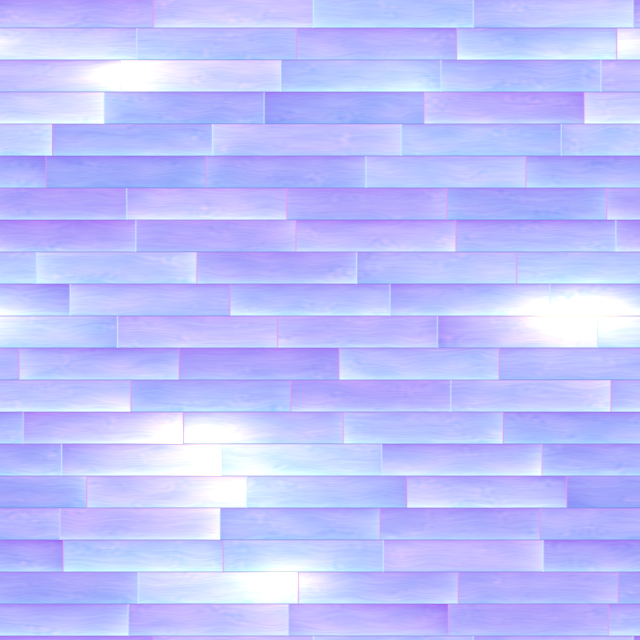
Write a Shadertoy shader that draws this texture map.

```glsl
vec2 hash2(vec2 p) {
    vec3 q = fract(p.xyx * vec3(0.1031, 0.1030, 0.0973));
    q += dot(q, q.yzx + 33.33);
    return fract((q.xx + q.yz) * q.zy);
}

float gradientNoise(vec2 p) {
    vec2 i = floor(p), f = p - i;
    vec2 s = f * f * f * (f * (f * 6.0 - 15.0) + 10.0);
    vec2 a = hash2(i) * 2.0 - 1.0;
    vec2 b = hash2(i + vec2(1, 0)) * 2.0 - 1.0;
    vec2 c = hash2(i + vec2(0, 1)) * 2.0 - 1.0;
    vec2 d = hash2(i + vec2(1, 1)) * 2.0 - 1.0;
    return mix(mix(dot(a, f), dot(b, f - vec2(1, 0)), s.x),
               mix(dot(c, f - vec2(0, 1)), dot(d, f - vec2(1, 1)), s.x), s.y);
}

// Stagger of each row in 1/192 of a plank, bottom row first
const float stagger[20] = float[20](
    154., 166., 76., 72., 104., 74., 28., 157., 23., 141.,
    84., 44., 163., 152., 55., 63., 125., 145., 164., 184.);

// Overexposed spots: position and strength
const vec3 blooms[7] = vec3[7](
    vec3(0.905, 0.51, 0.85), vec3(0.18, 0.885, 0.45), vec3(0.32, 0.32, 0.5),
    vec3(0.44, 0.095, 0.55), vec3(0.97, 0.93, 0.3), vec3(0.65, 0.87, 0.2),
    vec3(0.37, 0.235, 0.35));

float bloomLight(vec2 uv) {
    float light = 0.0;
    for (int i = 0; i < 7; i++) {
        vec2 d = fract(uv - blooms[i].xy + 0.5) - 0.5;
        light += blooms[i].z * exp(-length(d * vec2(12.0, 26.0)));
    }
    return light;
}

float lineMask(float dist, float halfWidth, float pixel) {
    return 1.0 - smoothstep(halfWidth - pixel, halfWidth + pixel, dist);
}

// Violet through periwinkle to white
vec3 slopeColour(float tone) {
    float x = tone - 0.49;
    return vec3(0.6 + 0.25 * x + x * x, tone, min(0.965 + 0.15 * x, 1.0));
}

void mainImage(out vec4 fragColor, in vec2 fragCoord) {
    vec2 uv = fragCoord / iResolution.xy;
    float pixel = 1.0 / iResolution.y;

    // Twenty rows of four planks
    float y = (uv.y - 0.0065) * 20.0;
    float row = mod(floor(y), 20.0);
    float x = mod(uv.x * 4.0 - stagger[int(row)] / 192.0, 4.0);
    if (row == 15.0) // one long and one short plank
        x += 0.18 * (clamp((x - 3.18) / 0.82, 0.0, 1.0) - clamp((x - 1.0) / 1.18, 0.0, 1.0));
    vec2 id = vec2(mod(floor(x), 4.0), row);
    vec2 p = fract(vec2(x, y));
    vec2 body = hash2(id * 7.0 + 3.0);
    vec2 rim = hash2(id * 11.0 + 51.0);
    vec2 ends = hash2(id * 13.0 + 97.0);

    // Wood grain and small dents
    vec2 seed = id * 37.0;
    float warp = gradientNoise(p * vec2(4.0, 2.0) + seed);
    float grain = gradientNoise(vec2(p.x * 3.0, p.y * 11.0 + warp * 3.0) + seed + 9.0);
    float fibre = gradientNoise(vec2(p.x * 11.0, p.y * 24.0 + warp * 4.0) + seed + 21.0);
    float dents = gradientNoise(p * vec2(22.0, 7.0) + seed + 43.0);
    dents *= smoothstep(0.0, 0.4, gradientNoise(p * vec2(5.0, 2.0) + seed + 67.0));

    // Plank shade, rising to its lower edge and falling to its upper one
    float tone = 0.70 + 0.15 * (body.x - 0.5) + 0.07 * warp;
    tone += 0.05 * grain + 0.035 * fibre + 0.09 * dents;
    tone += (0.27 * rim.x - 0.05) * exp(-p.y * 5.0);
    tone -= (0.24 * rim.y - 0.04) * exp((p.y - 1.0) * 5.0);
    tone += 0.24 * (ends.x - 0.4) * exp((p.x - 1.0) * 9.0);
    tone += 0.20 * (ends.y - 0.5) * exp(-p.x * 9.0);
    tone += bloomLight(uv) * (0.75 + 0.5 * body.y);
    vec3 colour = slopeColour(tone);

    // Pink and cyan tilt
    float tilt = 0.07 * (body.y - 0.5) + 0.05 * warp + 0.06 * dents;
    tilt += 0.06 * exp((p.y - 1.0) * 10.0) - 0.10 * exp(-p.y * 12.0);
    colour += tilt * vec3(1.0, -0.6, 0.0);

    // Row seams
    float seam = lineMask(min(p.y, 1.0 - p.y) / 20.0, 0.0007, pixel);
    colour = mix(colour, vec3(0.54, 0.44, 0.86), 0.6 * seam);

    // End joints, some pink and some pale cyan
    float jointHash = hash2(vec2(mod(floor(x + 0.5), 4.0), row) * 17.0 + 5.0).x;
    vec3 jointColour = mix(vec3(0.9, 0.6, 0.95), vec3(0.8, 0.95, 1.0),
                           smoothstep(0.45, 0.55, jointHash));
    float joint = lineMask(min(p.x, 1.0 - p.x) / 4.0, 0.0011, pixel);
    colour = mix(colour, jointColour, 0.65 * joint);

    fragColor = vec4(clamp(colour, 0.0, 1.0), 1.0);
}
```
